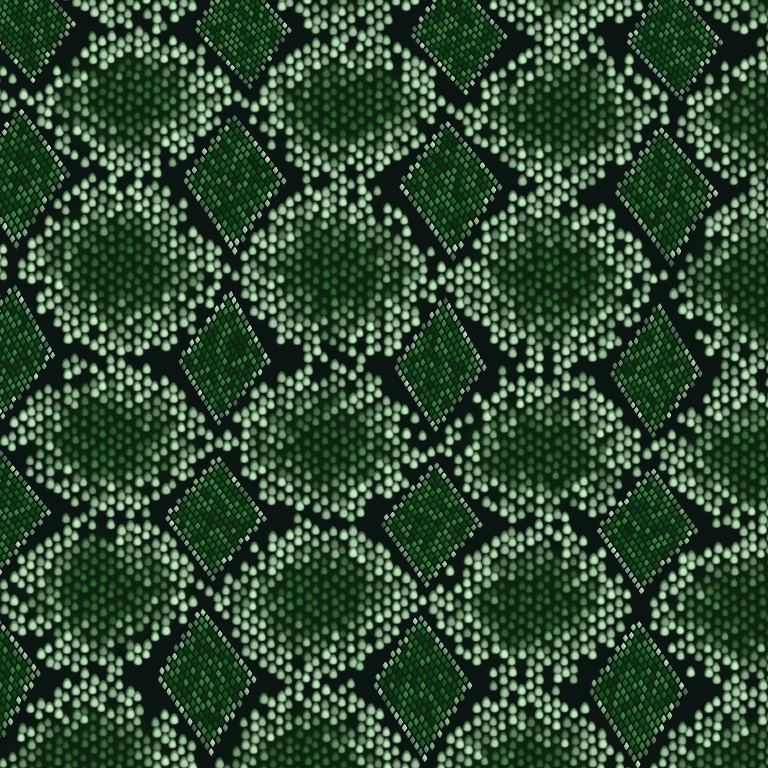
Reproduce this texture procedurally as a WebGL 1 fragment shader.

```glsl
precision highp float;
// Green snakeskin: rows of beaded ovals with scaly diamonds set between them.

uniform vec2 u_resolution;

// Layout, in canvas heights
const vec2 ORIGIN = vec2(0.304, 0.755);        // centre of one diamond
const vec2 ACROSS = vec2(0.2810, -0.0080);     // step to the next column
const vec2 UPWARD = vec2(0.0120, 0.2150);      // step to the next row
const float ROW_UNEVENNESS = 0.052;            // in rows
const vec2 DIAMOND_HALF = vec2(0.0655, 0.0895);
const float DIAMOND_SCALES = 6.5;              // scales per half side
const vec2 BEAD_PITCH = vec2(0.0116, 0.0155);
const vec2 BEAD_RADIUS = vec2(0.0056, 0.0072);
const float OVAL_POWER = 1.56;                 // 1 is a rhombus, 2 an ellipse
const float OVAL_REACH = 1.01;
const float STRAY_CHANCE = 0.30;

// Colours
const vec3 BLACK = vec3(0.038, 0.078, 0.062);
const vec3 DEEP_GREEN = vec3(0.045, 0.140, 0.058);
const vec3 BEAD_GREEN = vec3(0.190, 0.365, 0.200);
const vec3 SAGE = vec3(0.430, 0.560, 0.430);
const vec3 PALE = vec3(0.705, 0.810, 0.700);
const vec3 SCALE_GREEN = vec3(0.100, 0.315, 0.125);
const vec3 BEAD_SHADOW = vec3(0.40, 0.56, 0.40);

float hash(vec2 p) {
  return fract(sin(dot(p, vec2(12.71, 31.17))) * 4375.85);
}

// Canvas position to column and row; whole numbers are diamond centres.
vec2 toLattice(vec2 p) {
  vec2 r = p - ORIGIN;
  float det = ACROSS.x * UPWARD.y - ACROSS.y * UPWARD.x;
  vec2 q = vec2(r.x * UPWARD.y - r.y * UPWARD.x,
                r.y * ACROSS.x - r.x * ACROSS.y) / det;
  q.y -= ROW_UNEVENNESS * cos(2.42 * q.y);
  return q;
}

// 0 at the middle of an oval, 1 at its rim
float ovalField(vec2 q) {
  float row = floor(q.y);
  vec2 v = 2.0 * fract(q) - 1.0;
  v.y -= 0.10 * sin(row * 1.7 + 0.6) * v.x;
  v = pow(abs(v) + 0.0001, vec2(OVAL_POWER));
  return pow(v.x + v.y, 1.0 / OVAL_POWER);
}

// Coordinates along the two sides of the nearest diamond, each -1 to 1
vec2 diamondSides(vec2 q) {
  vec2 id = floor(q + 0.5);
  vec2 r = q - id;
  vec2 v = r.x * ACROSS + r.y * UPWARD;
  v.x += 0.10 * sin(id.y * 1.3 + id.x * 0.4) * v.y;
  v /= DIAMOND_HALF * (1.0 + 0.06 * sin(id.y * 2.4 + 1.0));
  return vec2(v.x + v.y, v.x - v.y);
}

// Round beads, each kept or dropped whole according to its centre
vec3 drawBeads(vec3 color, vec2 p, float pixel) {
  float column = floor(p.x / BEAD_PITCH.x);
  for (int i = -1; i <= 1; i++) {
    float cx = column + float(i);
    float stagger = 0.5 * mod(cx, 2.0);
    float cy = floor(p.y / BEAD_PITCH.y - stagger);
    for (int j = -1; j <= 1; j++) {
      vec2 id = vec2(cx, cy + float(j));
      float h = hash(id);
      float k = hash(id + 57.3);
      vec2 jitter = 0.32 * (vec2(h, k) - 0.5);
      vec2 center = (id + vec2(0.5, 0.5 + stagger) + jitter) * BEAD_PITCH;
      vec2 q = toLattice(center);
      float oval = ovalField(q);
      vec2 s = abs(diamondSides(q));
      float clearance = max(s.x, s.y);

      float inside = step(oval, OVAL_REACH + 0.08 * (h - 0.5));
      inside *= 1.0 - step(0.72, oval) * step(0.88, k);
      float stray = step(1.0, oval) * step(1.38, clearance) * step(h, STRAY_CHANCE);
      float keep = step(1.17, clearance) * max(inside, stray);

      // Teardrop, narrower at the top
      float rim = smoothstep(0.30, 0.88, oval + 0.30 * (k - 0.5));
      vec2 radius = BEAD_RADIUS * (mix(0.86, 0.98, rim) + 0.16 * (h - 0.5));
      vec2 l = (p - center) / radius;
      l.x *= 1.0 + 0.30 * l.y;
      float edge = 0.06 + 0.55 * pixel / radius.x;
      float cover = 1.0 - smoothstep(1.0 - edge, 1.0 + edge, length(l));

      vec3 tint = mix(BEAD_GREEN, SAGE, smoothstep(0.0, 0.5, rim));
      tint = mix(tint, PALE, smoothstep(0.40, 1.0, rim));
      tint = mix(tint, SAGE, stray * 0.5) * (0.84 + 0.26 * k);
      float glint = 1.0 - smoothstep(0.35, 1.05, length(l - vec2(0.1, -0.2)));
      tint *= mix(BEAD_SHADOW, vec3(1.04), glint);
      color = mix(color, tint, cover * keep);
    }
  }
  return color;
}

// Tight brickwork of small scales, paler along the border
vec3 drawDiamond(vec3 color, vec2 q, float pixel) {
  vec2 g = diamondSides(q) * DIAMOND_SCALES + 0.5;
  g.y += 0.5 * mod(floor(g.x), 2.0) - 0.25;
  vec2 id = floor(g);
  vec2 l = abs(fract(g) - 0.5);
  float reach = max(abs(id.x), abs(id.y));
  float h = hash(id + 19.0 * floor(q + 0.5));
  float blur = 0.04 + 0.5 * pixel * DIAMOND_SCALES / DIAMOND_HALF.x;
  float body = 1.0 - smoothstep(0.40 - blur, 0.40 + blur, length(l * l) * 1.5 + max(l.x, l.y) * 0.55);
  float border = step(DIAMOND_SCALES - 1.0, reach);
  vec3 tint = mix(SCALE_GREEN * (0.55 + 0.9 * h), SAGE, 0.35 * step(0.70, h));
  tint = mix(tint, mix(SAGE, PALE, h), border * (0.50 + 0.5 * h));
  tint *= 0.75 + 0.45 * fract(g.x);
  vec3 seam = mix(DEEP_GREEN, BLACK, border);
  return mix(color, mix(seam, tint, body), step(reach, DIAMOND_SCALES));
}

void main() {
  vec2 p = gl_FragCoord.xy / u_resolution.y;
  float pixel = 1.0 / u_resolution.y;
  vec2 q = toLattice(p);
  vec3 color = mix(DEEP_GREEN, BLACK, smoothstep(0.50, 0.95, ovalField(q)));
  color = drawBeads(color, p, pixel);
  color = drawDiamond(color, q, pixel);
  gl_FragColor = vec4(color, 1.0);
}
```
